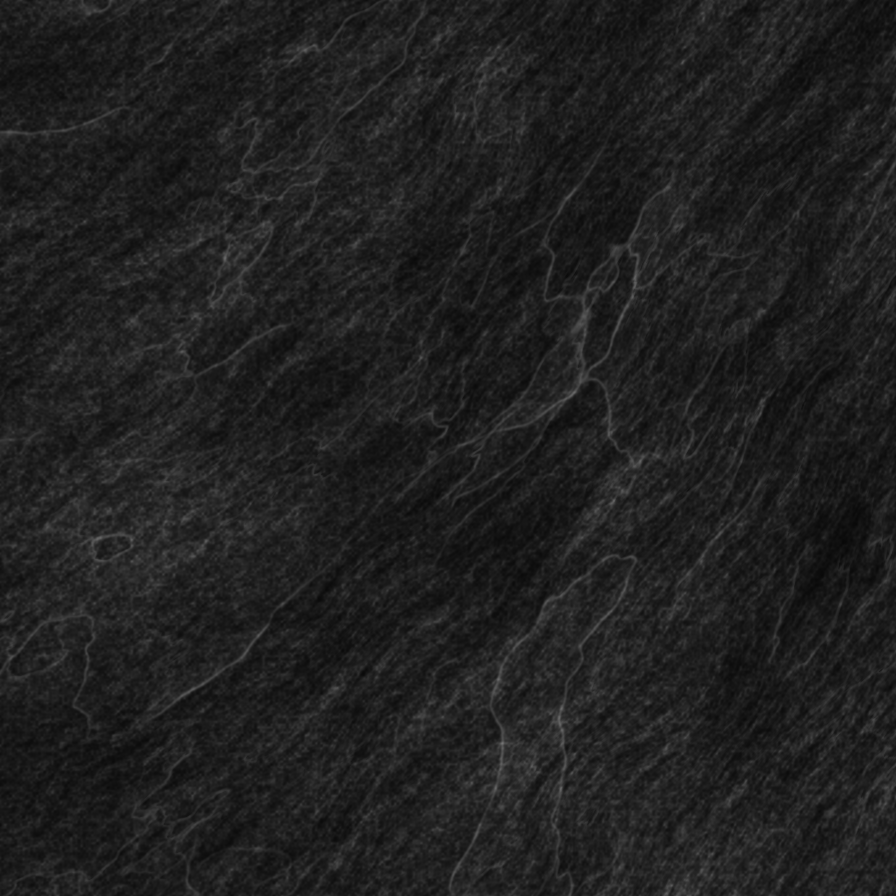
Give the GLSL for this texture, as a Shadertoy shader.

```glsl
// Dark slate: broad cloudy patches, embossed strata and fine grain.
// Thin pale fracture lines follow the contours of stretched noise;
// a bent coordinate system steepens all the strata towards the right.

float hash(vec2 p) {
    return fract(sin(dot(p, vec2(127.1, 311.7))) * 43758.5453);
}

float noise(vec2 p) {
    vec2 i = floor(p), f = fract(p);
    f = f * f * (3.0 - 2.0 * f);
    return mix(mix(hash(i), hash(i + vec2(1, 0)), f.x),
               mix(hash(i + vec2(0, 1)), hash(i + vec2(1, 1)), f.x), f.y);
}

// Layered noise around 0.5; gain sets the roughness
float fbm(vec2 p, float gain) {
    float sum = 0.0, total = 0.0, amp = 1.0;
    for (int i = 0; i < 5; i++) {
        sum += amp * noise(p);
        total += amp;
        amp *= gain;
        p = mat2(0.96, 0.28, -0.28, 0.96) * p * 2.03 + 17.3;
    }
    return sum / total;
}

// x runs along the strata, y across them
vec2 strata(vec2 p) {
    return vec2(p.x + 0.6 * p.y, 0.75 * (p.y - 0.5 * p.x - 0.5 * p.x * p.x));
}

// Rough stone surface, stretched along the strata
float relief(vec2 p) {
    vec2 bend = 0.03 * vec2(noise(p * 9.0), noise(p * 9.0 + 31.0));
    return fbm(strata(p + bend) * vec2(11.0, 27.0), 0.53);
}

// Field whose 0.5 contour is a fracture
float fractureField(vec2 p, float scale, float seed) {
    vec2 bend = 0.05 * vec2(noise(p * 6.0 + seed), noise(p * 6.0 - seed));
    return fbm(strata(p + bend) * vec2(2.2, 5.5) * scale + seed, 0.45);
}

// Fracture line with a faint glow on its raised side
float fracture(vec2 p, float scale, float seed) {
    float e = 0.0015;
    float n = fractureField(p, scale, seed);
    vec2 slope = vec2(fractureField(p + vec2(e, 0), scale, seed),
                      fractureField(p + vec2(0, e), scale, seed)) - n;
    float dist = (n - 0.5) / max(length(slope) / e, 1.3 * scale);
    float line = exp(-pow(dist / 0.0019, 2.0));
    float glow = smoothstep(-0.002, 0.002, dist) * exp(-abs(dist) / 0.014);

    // Only some stretches of each contour are open
    float open = smoothstep(0.48, 0.8, noise(strata(p) * vec2(4.0, 7.0) * sqrt(scale) + seed * 1.7));
    float wear = 0.45 + 0.75 * noise(p * 55.0 + seed);
    return open * (line * wear + 0.22 * glow);
}

void mainImage(out vec4 fragColor, in vec2 fragCoord) {
    vec2 p = fragCoord / iResolution.y;
    vec2 bed = strata(p);

    // Broad patches, slightly darker towards the top
    float patches = fbm(bed * vec2(2.6, 5.0) + 4.0, 0.55) - 0.5;
    float blotches = fbm(p * 7.0 + 12.0, 0.6) - 0.5;
    float tone = 1.2 * patches + 0.7 * blotches - 0.25 * (p.y - 0.5);

    // Emboss the surface with light from the upper left
    vec2 toLight = vec2(-0.6, 0.8) * 0.003;
    tone += 5.0 * (relief(p - toLight * 0.5) - relief(p + toLight * 0.5));

    // Soft mineral grain
    float grain = 0.5 * noise(p * 190.0) + 0.5 * noise(p.yx * 340.0 + 7.0);
    tone += 1.1 * (grain - 0.5);

    float grey = 0.113 * exp(tone);

    // Long pale fractures, then shorter and fainter ones
    for (int i = 0; i < 4; i++) {
        float k = float(i);
        grey += 0.15 * pow(0.75, k) * fracture(p, pow(1.6, k), 5.0 + 13.7 * k);
    }

    fragColor = vec4(vec3(clamp(grey, 0.03, 0.5)), 1.0);
}
```
